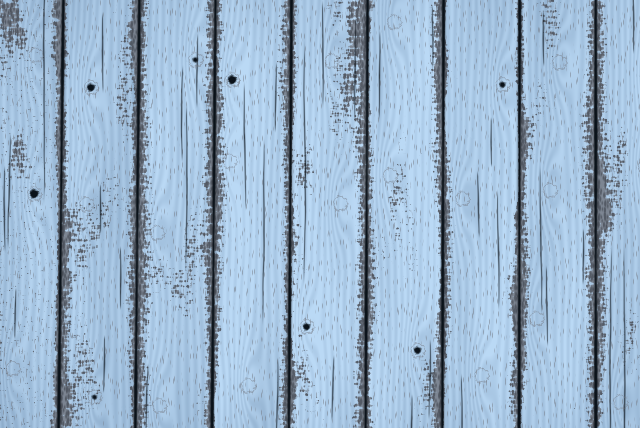
Reproduce this texture procedurally as a Shadertoy shader.

```glsl
const float TAU = 6.2832;
const vec3 PAINT_LIGHT = vec3(0.73, 0.85, 0.96);
const vec3 PAINT_SHADE = vec3(0.54, 0.66, 0.78);
const vec3 WOOD_PALE = vec3(0.45, 0.47, 0.51);
const vec3 WOOD_DARK = vec3(0.27, 0.28, 0.31);
const vec3 GAP_BLACK = vec3(0.04, 0.07, 0.10);

float hash(vec2 p) {
    vec3 q = fract(vec3(p.xyx) * 0.1031);
    q += dot(q, q.yzx + 33.33);
    return fract((q.x + q.y) * q.z);
}

vec2 hash2(vec2 p) {
    return vec2(hash(p), hash(p + 47.0));
}

// Cellular noise: distance to the nearest scattered point
float cells(vec2 p) {
    vec2 cell = floor(p);
    float nearest = 2.0;
    for (int j = -1; j <= 1; j++)
        for (int i = -1; i <= 1; i++) {
            vec2 c = cell + vec2(i, j);
            nearest = min(nearest, length(c + hash2(c) - p));
        }
    return nearest;
}

// Layered, rotated sines, roughly -1 to 1
float waves(vec2 p) {
    float sum = 0.0, amp = 0.5;
    for (int i = 0; i < 4; i++) {
        sum += amp * sin(p.x + 1.3 * sin(p.y * 1.1 + float(i)));
        p = mat2(1.6, 1.2, -1.2, 1.6) * p + 1.7;
        amp *= 0.55;
    }
    return sum;
}

float disc(float dist, float radius, float blur) {
    return 1.0 - smoothstep(radius - blur, radius + blur, dist);
}

// Offset to the closest knot of a board (xy) and its random value (z)
vec3 nearestKnot(float board, vec2 pos, float pitch) {
    vec3 best = vec3(9.0);
    for (int row = 0; row < 3; row++) {
        vec2 key = vec2(board + 20.0, float(row) + 5.0);
        vec2 r = hash2(key);
        vec2 center = vec2((0.2 + 0.6 * r.x) * pitch, (float(row) + 0.15 + 0.7 * r.y) * 0.34);
        vec2 offset = pos - center;
        if (length(offset) < length(best.xy)) best = vec3(offset, hash(key + 91.0));
    }
    return best;
}

// Long tapering splits along the grain
float cracks(float board, float across, float y, float pitch, float px) {
    float mask = 0.0;
    for (int i = 0; i < 4; i++) {
        vec2 key = vec2(board + 60.0, float(i) * 3.0 + 11.0);
        vec2 r = hash2(key);
        float halfLength = 0.06 + 0.32 * pow(hash(key + 23.0), 2.0);
        float taper = 1.0 - abs(y - r.y) / halfLength;
        float path = 0.12 + 0.76 * r.x + 0.025 * waves(vec2(y * 5.0, r.x * 40.0));
        float width = 0.0005 + 0.0011 * max(taper, 0.0);
        float line = disc(abs(across - path) * pitch, width, px);
        mask = max(mask, line * smoothstep(0.0, 0.2, taper));
    }
    return mask;
}

// Share of paint rubbed off: saw marks at the edges, patches inside
float wearMask(float board, float across, float y, float speckle) {
    float side = step(0.5, across);
    float edge = min(across, 1.0 - across);
    float reach = 0.08 + 0.17 * hash(vec2(board + 30.0, side + 7.0));
    reach += 0.12 * waves(vec2(y * 6.0 + board * 5.0, side * 3.0 + board));
    float rim = clamp(1.0 - edge / max(reach, 0.03), 0.0, 1.0);
    float patches = smoothstep(0.2, 0.95, waves(vec2(across * 3.0, y * 5.0) + board * 17.0));
    float sawMarks = cells(vec2(across * 7.0 + board * 13.0, y * 130.0));
    float bare = rim * 0.95 + patches * 0.5 + 0.25 * step(board, -0.5);
    return smoothstep(0.0, 0.28, bare - mix(sawMarks, speckle, 0.45));
}

void mainImage(out vec4 fragColor, in vec2 fragCoord) {
    float px = 1.0 / iResolution.y;
    vec2 uv = fragCoord / iResolution.xy;
    vec2 p = fragCoord * px;

    // Slightly fanned boards
    float pitch = mix(0.1793, 0.1777, p.y);
    float x = (p.x - mix(0.137, 0.148, p.y)) / pitch;
    float board = floor(x), across = fract(x);
    float gapDist = min(across, 1.0 - across) * pitch;

    // Grain lines bending around knots
    vec3 knot = nearestKnot(board, vec2(across * pitch, p.y), pitch);
    float bend = length(knot.xy * vec2(1.0, 0.3));
    float rings = across * 11.0 + 0.9 * waves(vec2(across * 1.5, p.y * 2.5) + board * 9.0);
    float grain = sin(TAU * (rings + 2.5 * exp(-bend * bend * 1500.0)));

    // Paint with uneven tone and darker corners
    float vignette = dot(uv - vec2(0.54, 0.5), uv - vec2(0.54, 0.5));
    float tone = 0.83 + 0.16 * grain + 0.22 * waves(vec2(across * 4.0, p.y * 3.0) + board * 7.0);
    tone += 0.2 * (hash(vec2(board + 9.0, 3.0)) - 0.5) - 0.9 * vignette;
    vec3 color = mix(PAINT_SHADE, PAINT_LIGHT, clamp(tone, -0.2, 1.0));

    // Bare wood and fine flecks
    float speckle = cells(vec2(across * 30.0 + board * 41.0, p.y * 65.0));
    float fleck = cells(vec2(across * 28.0 + board * 37.0, p.y * 22.0));
    color = mix(color, WOOD_PALE, 0.5 * (1.0 - smoothstep(0.05, 0.2, fleck)));
    vec3 wood = mix(WOOD_DARK, WOOD_PALE, smoothstep(0.1, 0.7, speckle + 0.15 * grain));
    color = mix(color, wood, 0.85 * wearMask(board, across, p.y, speckle));

    // Splits, knot rings and nail holes
    color = mix(color, GAP_BLACK, 0.75 * cracks(board, across, p.y, pitch, px));
    float knotDist = length(knot.xy) * (1.0 + 0.2 * waves(knot.xy * 300.0));
    float ring = disc(abs(knotDist - 0.016), 0.001, 0.002);
    color = mix(color, WOOD_PALE, 0.55 * ring);
    float holeRadius = mix(0.005, 0.010, fract(knot.z * 7.0));
    color = mix(color, GAP_BLACK, step(0.55, knot.z) * disc(knotDist, holeRadius, 1.5 * px));

    // Dark gaps with soft shaded rims
    float gapWidth = 0.0026 + 0.0011 * waves(vec2(p.y * 9.0, board + step(0.5, across)));
    color *= 1.0 - 0.35 * disc(gapDist, 0.005, 0.004);
    color = mix(color, GAP_BLACK, disc(gapDist, gapWidth, px));
    fragColor = vec4(color, 1.0);
}
```
